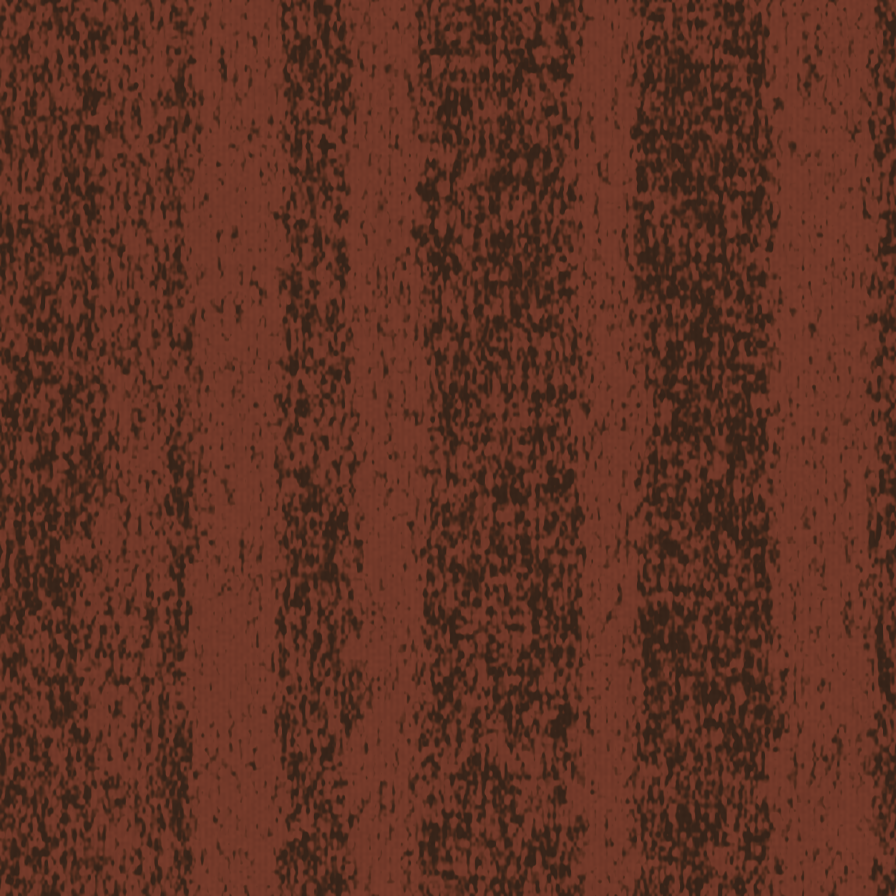
Give the GLSL for this texture, as a Shadertoy shader.

```glsl
const vec3 RUST = vec3(0.452, 0.224, 0.162);
const vec3 BROWN = vec3(0.340, 0.180, 0.118);
const vec3 CHAR = vec3(0.215, 0.140, 0.098);

const float THREADS = 150.0;          // vertical ribs across the canvas
const float RIB_SHADE = 0.018;
const float EDGE_SOFTNESS = 0.016;
const float EDGE_WANDER = 0.018;
const float LIGHT_THRESHOLD = 0.71;   // few flecks between the bands
const float DARK_THRESHOLD = 0.485;   // many flecks inside the bands
const float FLECK_SOFTNESS = 0.20;

// Each band: left edge, right edge, density, strength of horizontal slubs
const int BAND_COUNT = 7;
const vec4 BANDS[BAND_COUNT] = vec4[](
    vec4(-0.025, 0.115, 0.88, 0.35),
    vec4(0.105, 0.180, 0.52, 0.20),
    vec4(0.175, 0.217, 0.90, 0.30),
    vec4(0.312, 0.390, 0.88, 0.60),
    vec4(0.466, 0.650, 0.92, 0.90),
    vec4(0.712, 0.860, 1.08, 1.00),
    vec4(0.975, 1.115, 0.88, 0.35));

float hash(vec2 p) {
    vec3 q = fract(vec3(p.xyx) * 0.1031);
    q += dot(q, q.yzx + 33.33);
    return fract((q.x + q.y) * q.z);
}

// Value noise that tiles over the unit square
float noise(vec2 uv, vec2 cells, float seed) {
    vec2 p = uv * cells;
    vec2 i = floor(p);
    vec2 f = fract(p);
    f = f * f * (3.0 - 2.0 * f);
    vec2 a = mod(i, cells) + seed;
    vec2 b = mod(i + 1.0, cells) + seed;
    return mix(mix(hash(a), hash(vec2(b.x, a.y)), f.x),
               mix(hash(vec2(a.x, b.y)), hash(b), f.x), f.y);
}

// Returns density and slub strength at a point
vec2 bandProfile(vec2 uv) {
    float wander = noise(uv, vec2(12.0, 4.0), 11.0) - 0.5;
    wander += 0.8 * (noise(uv, vec2(120.0, 40.0), 23.0) - 0.5);
    float x = uv.x + EDGE_WANDER * wander;
    vec2 profile = vec2(0.0);
    for (int i = 0; i < BAND_COUNT; i++) {
        vec4 band = BANDS[i];
        float inside = smoothstep(-EDGE_SOFTNESS, EDGE_SOFTNESS, x - band.x)
                     * smoothstep(-EDGE_SOFTNESS, EDGE_SOFTNESS, band.y - x);
        profile = max(profile, inside * band.zw);
    }
    return profile;
}

void mainImage(out vec4 fragColor, in vec2 fragCoord) {
    vec2 uv = fragCoord / iResolution.xy;
    vec2 profile = bandProfile(uv);

    // Upright flecks, fine grain, long threads and crosswise slubs
    float fleck = noise(uv, vec2(230.0, 104.0), 37.0);
    float grain = noise(uv, vec2(310.0, 190.0), 53.0);
    float thread = noise(uv, vec2(250.0, 26.0), 71.0);
    float slub = noise(uv, vec2(40.0, 120.0), 97.0);
    float cloud = noise(uv, vec2(30.0, 18.0), 131.0);

    float ink = 0.5 + 0.42 * (fleck - 0.5) + 0.34 * (grain - 0.5)
              + 0.22 * (thread - 0.5) + 0.09 * (cloud - 0.5)
              + 0.24 * profile.y * (slub - 0.5);
    float threshold = mix(LIGHT_THRESHOLD, DARK_THRESHOLD, profile.x);
    float cover = smoothstep(-FLECK_SOFTNESS, FLECK_SOFTNESS, ink - threshold);

    // Dye runs from rust through brown to charcoal
    vec3 color = mix(RUST, BROWN, smoothstep(0.0, 0.6, cover));
    color = mix(color, CHAR, smoothstep(0.4, 1.0, cover));

    // Woven relief and slight unevenness of the cloth
    float rib = cos(6.2831853 * THREADS * uv.x);
    float weave = noise(uv, vec2(256.0, 256.0), 173.0) - 0.5;
    color *= 1.0 + RIB_SHADE * rib + 0.07 * weave + 0.03 * (cloud - 0.5);

    fragColor = vec4(color, 1.0);
}
```
